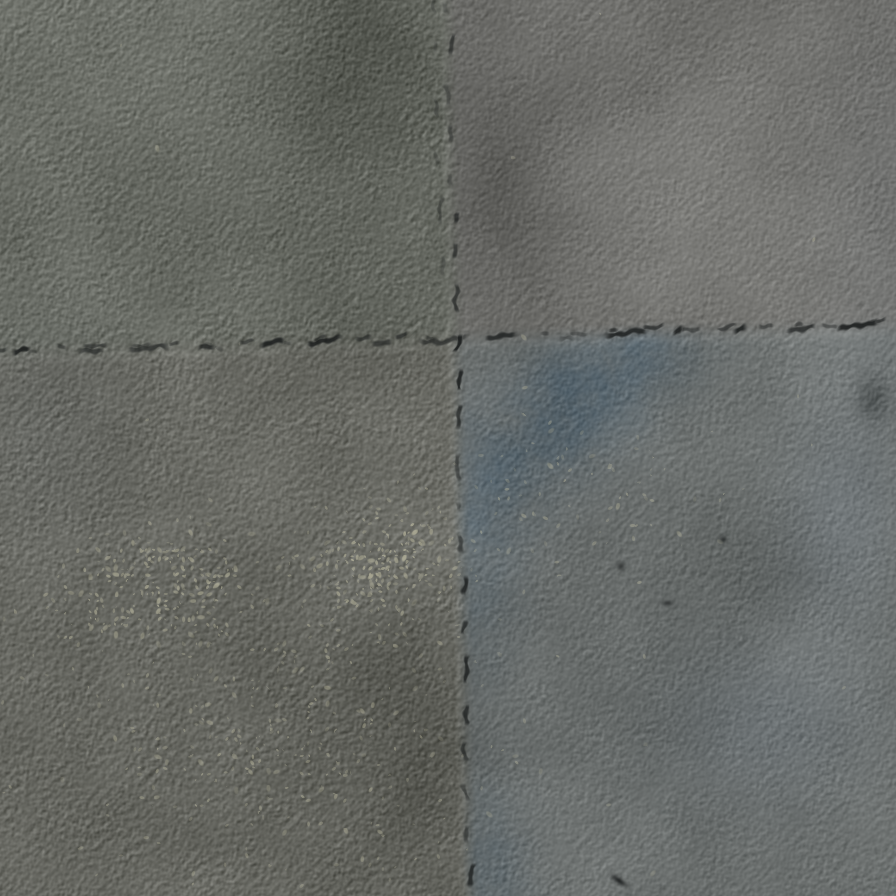
Give the GLSL for this texture, as a WebGL 1 fragment shader.

```glsl
precision highp float;
// Weathered concrete: four grey slabs meeting at two worn, broken seams.
// Soft stains tint each slab, embossed gradient noise gives the grain,
// and scattered cells supply pale flakes and the dashes along the seams.
uniform vec2 u_resolution;

const vec3 SLAB_UPPER_LEFT  = vec3(0.402, 0.413, 0.385);
const vec3 SLAB_UPPER_RIGHT = vec3(0.428, 0.428, 0.415);
const vec3 SLAB_LOWER_LEFT  = vec3(0.402, 0.405, 0.380);
const vec3 SLAB_LOWER_RIGHT = vec3(0.422, 0.438, 0.433);
const vec3 BLUE_STAIN = vec3(-0.100, -0.056, -0.012);
const vec3 COOL_TINT  = vec3(0.030, 0.037, 0.050);
const vec3 FLAKE      = vec3(0.74, 0.73, 0.63);
const vec3 CRACK      = vec3(0.09, 0.10, 0.10);
const float GRAIN_SCALE  = 150.0;
const float GRAIN_RELIEF = 0.092;
const float GRAIN_SPECKLE = 0.045;
const float FLAKE_CELLS  = 105.0;
const float MOTTLE = 0.065;

float hash(vec2 p) {
  vec3 q = fract(vec3(p.xyx) * 0.1031);
  q += dot(q, q.yzx + 33.33);
  return fract((q.x + q.y) * q.z);
}

vec2 gradient(vec2 cell) {
  float a = 6.2832 * hash(cell);
  return vec2(cos(a), sin(a));
}

float noise(vec2 p) {
  vec2 i = floor(p), f = p - i;
  vec2 w = f * f * f * (f * (f * 6.0 - 15.0) + 10.0);
  vec2 e = vec2(1.0, 0.0);
  float low = mix(dot(gradient(i), f), dot(gradient(i + e), f - e), w.x);
  float high = mix(dot(gradient(i + e.yx), f - e.yx), dot(gradient(i + 1.0), f - 1.0), w.x);
  return mix(low, high, w.y);
}

float fbm(vec2 p) {
  float sum = 0.0, amp = 0.6;
  for (int i = 0; i < 5; i++) {
    sum += amp * noise(p + 40.0);
    p = mat2(1.6, 1.2, -1.2, 1.6) * p;
    amp *= 0.6;
  }
  return sum;
}

float blob(vec2 p, vec2 center, vec2 radius) {
  vec2 d = (p - center) / radius;
  return exp(-dot(d, d));
}

// Grain is slightly stretched along the rising diagonal.
float surface(vec2 p) {
  vec2 g = mat2(0.62, -0.82, 0.62, 0.82) * p * GRAIN_SCALE;
  return noise(g) + 0.5 * noise(g * 1.9 + 17.0);
}

// Pale chips: one small tilted ellipse per cell, kept when below density.
float flakes(vec2 p, float density) {
  vec2 g = p * FLAKE_CELLS, cell = floor(g);
  vec2 d = fract(g) - 0.3 - 0.4 * vec2(hash(cell + 3.1), hash(cell + 8.7));
  float a = 3.0 * hash(cell + 21.0);
  d = mat2(cos(a), -sin(a), sin(a), cos(a)) * d;
  float size = 0.2 + 0.3 * hash(cell + 33.0);
  float body = 1.0 - smoothstep(size * 0.4, size, length(d * vec2(0.8, 1.4)));
  return body * step(hash(cell + 55.0), density) * (0.4 + 0.6 * hash(cell + 71.0));
}

// Broken strokes along a seam: x runs along it, y is the signed offset.
float dashes(vec2 s, float spacing, float width, float seed, float px) {
  float u = s.x / spacing + 0.5 * noise(vec2(s.x * 12.0, seed)), id = floor(u);
  float t = fract(u) - 0.5, r = hash(vec2(id, seed));
  float bend = 0.008 * (r - 0.5) + 0.02 * (r - 0.4) * t + 0.006 * noise(vec2(s.x * 70.0, seed));
  float span = 0.09 + 0.19 * hash(vec2(id, seed + 9.0));
  float along = 1.0 - smoothstep(span - 0.06, span + 0.06, abs(t));
  float taper = width * (0.75 + 0.9 * noise(vec2(s.x * 110.0, seed + 4.0)));
  float across = 1.0 - smoothstep(taper * 0.3, taper + px, abs(s.y - bend));
  return along * across * (0.35 + 0.65 * r);
}

void main() {
  vec2 p = gl_FragCoord.xy / u_resolution;
  float px = 1.0 / min(u_resolution.x, u_resolution.y);
  float wobble = 0.0025 * noise(p * 14.0);
  float vx = p.x - (0.524 - 0.024 * p.y) + wobble;
  float hy = p.y - (0.606 + 0.029 * p.x) + wobble;
  float right = smoothstep(-0.012, 0.012, vx);
  float upper = smoothstep(-0.016, 0.016, hy);
  float lowerRight = right * (1.0 - upper);

  // Slab colours and broad stains
  vec3 color = mix(mix(SLAB_LOWER_LEFT, SLAB_LOWER_RIGHT, right),
                   mix(SLAB_UPPER_LEFT, SLAB_UPPER_RIGHT, right), upper);
  float light = 0.04 * blob(p, vec2(0.04, 0.98), vec2(0.28, 0.13));
  light += 0.055 * blob(p, vec2(0.79, 0.76), vec2(0.17, 0.16));
  light += 0.025 * blob(p, vec2(0.40, 0.38), vec2(0.16, 0.09));
  light -= 0.065 * blob(p, vec2(0.41, 0.93), vec2(0.09, 0.17));
  light -= 0.075 * blob(p, vec2(0.55, 0.78), vec2(0.06, 0.14));
  light -= 0.045 * blob(p, vec2(0.38, 0.24), vec2(0.18, 0.09));
  light -= 0.050 * blob(p, vec2(0.45, 0.11), vec2(0.07, 0.10));
  light -= 0.050 * blob(p, vec2(0.78, 0.16), vec2(0.07, 0.10));
  light -= 0.035 * blob(p, vec2(0.80, 0.36), vec2(0.11, 0.13));
  light -= 0.130 * blob(p, vec2(0.974, 0.555), vec2(0.018, 0.024));
  color += light + MOTTLE * fbm(p * 7.0);
  float cool = blob(p, vec2(0.94, 0.42), vec2(0.07, 0.12)) + blob(p, vec2(0.86, 0.19), vec2(0.12, 0.09));
  cool += 0.5 * blob(p, vec2(1.0, 0.75), vec2(0.09, 0.25)) + 0.4 * blob(p, vec2(0.04, 0.52), vec2(0.1, 0.13));
  color += COOL_TINT * cool;

  // Diagonal blue stain held inside the lower right slab
  vec2 q = p - vec2(0.655, 0.56);
  vec2 diag = vec2(q.x + q.y, q.y - q.x) * 0.707;
  float blue = blob(diag, vec2(0.0), vec2(0.15, 0.06)) + 0.5 * blob(p, vec2(0.53, 0.40), vec2(0.05, 0.14));
  blue += 0.5 * blob(p, vec2(0.54, 0.02), vec2(0.05, 0.09));
  color += BLUE_STAIN * blue * lowerRight * (0.9 + 0.9 * fbm(p * 16.0));

  // Embossed grain, fine speckle and pale flakes
  vec2 tilt = vec2(-0.0010, 0.0012);
  float relief = surface(p + tilt) - surface(p - tilt);
  float rough = mix(1.0, 0.72, right) * (1.0 + 0.8 * fbm(p * 20.0));
  color -= rough * (GRAIN_RELIEF * relief + GRAIN_SPECKLE * noise(p * 210.0));
  float density = 0.75 * blob(p, vec2(0.43, 0.375), vec2(0.065, 0.055));
  density += 0.5 * blob(p, vec2(0.20, 0.35), vec2(0.08, 0.05)) + 0.35 * blob(p, vec2(0.09, 0.325), vec2(0.04));
  density += 0.18 * blob(p, vec2(0.32, 0.18), vec2(0.18, 0.12)) + 0.12 * blob(p, vec2(0.65, 0.45), vec2(0.12, 0.06));
  density *= 1.0 + 1.5 * noise(p * 38.0);
  float chips = max(flakes(p, density), flakes(p * 1.37 + 5.0, density * 0.7));
  color = mix(color, FLAKE, chips * (0.4 + 0.4 * min(density, 1.0)));

  // Seams: worn pale lips, then dark broken strokes
  float topPart = smoothstep(0.62, 0.75, p.y);
  float wear = 0.7 + 1.2 * noise(p * 45.0);
  color += 0.045 * wear * exp(-pow((vx + 0.006) / 0.005, 2.0));
  color += 0.035 * wear * exp(-pow((hy + 0.007) / 0.005, 2.0));
  float crack = dashes(vec2(p.y, vx), 0.046, 0.0034, 3.0, px) * mix(1.0, 0.75, topPart);
  crack = max(crack, 0.6 * topPart * dashes(vec2(p.y, vx + 0.014), 0.061, 0.0026, 7.0, px));
  crack = max(crack, dashes(vec2(p.x, hy), 0.066, 0.0044, 12.0, px));
  crack = max(crack, 0.75 * dashes(vec2(p.x + 0.03, hy - 0.004), 0.041, 0.003, 19.0, px));

  // Isolated pits
  crack = max(crack, 0.9 * blob(p + vec2(0.0, 0.6 * (p.x - 0.691)), vec2(0.691, 0.017), vec2(0.008, 0.004)));
  crack = max(crack, 0.65 * blob(p, vec2(0.807, 0.398), vec2(0.004)));
  crack = max(crack, 0.60 * blob(p, vec2(0.693, 0.368), vec2(0.005)));
  crack = max(crack, 0.60 * blob(p, vec2(0.745, 0.327), vec2(0.006, 0.003)));
  color = mix(color, CRACK, crack * 0.9);
  gl_FragColor = vec4(clamp(color, 0.0, 1.0), 1.0);
}
```
